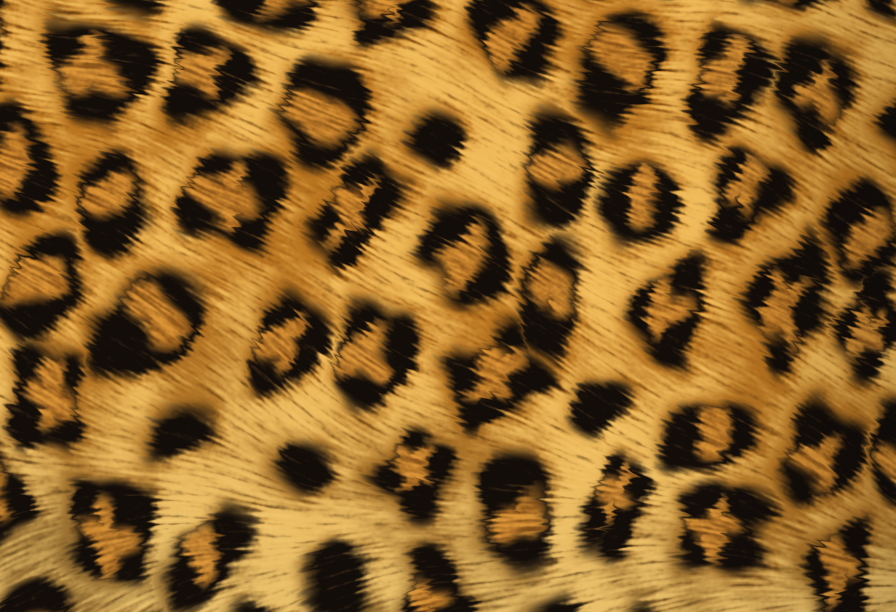
Reproduce this texture procedurally as a WebGL 2 fragment shader.

```glsl
#version 300 es
precision highp float;

uniform vec2 u_resolution;
out vec4 fragColor;

vec2 hash2(vec2 p) {
  vec3 h = fract(p.xyx * vec3(0.1031, 0.1030, 0.0973));
  h += dot(h, h.yzx + 33.33);
  return fract((h.xx + h.yz) * h.zy);
}

float corner(vec2 cell, vec2 offset) {
  float a = 6.2832 * hash2(cell + 91.0).x;
  return dot(vec2(cos(a), sin(a)), offset);
}

float gradientNoise(vec2 p) {
  vec2 i = floor(p), f = fract(p);
  vec2 u = f * f * f * (f * (f * 6.0 - 15.0) + 10.0);
  vec2 e = vec2(1.0, 0.0);
  return mix(mix(corner(i, f), corner(i + e, f - e), u.x),
             mix(corner(i + e.yx, f - e.yx), corner(i + 1.0, f - 1.0), u.x), u.y);
}

mat2 rotation(float a) {
  return mat2(cos(a), sin(a), -sin(a), cos(a));
}

// Direction in which the fur lies
vec2 furFlow(vec2 p) {
  float a = mix(0.5, -0.5, smoothstep(-0.05, 0.4, p.y + 0.1 * p.x));
  a += 0.25 * smoothstep(0.6, 1.0, p.y) + 0.5 * gradientNoise(p * 3.2 + 5.0);
  return vec2(cos(a), sin(a));
}

// Fine hairs (x) and thicker tufts (y), smeared along the flow
vec2 furStrands(vec2 p) {
  vec2 sum = vec2(0.0);
  for (int i = 0; i < 16; i++) {
    sum += vec2(gradientNoise(p * 150.0), gradientNoise(p * 68.0 + 17.0));
    p += furFlow(p) * 0.0033;
  }
  return sum / 16.0 * vec2(5.0, 3.2);
}

// Distance to the dark patches (x) and to the tinted rosette centres (y)
vec2 rosettes(vec2 p) {
  vec2 q = rotation(0.22) * p * vec2(5.0 + 0.35 * p.x, 5.3) + vec2(7.3, 4.6);
  q += 0.32 * vec2(gradientNoise(p * 3.5), gradientNoise(p * 3.5 + 40.0));
  q += 0.13 * vec2(gradientNoise(p * 15.0 + 8.0), gradientNoise(p * 15.0 + 60.0));
  vec2 nearest = vec2(1.0);
  for (int j = -1; j <= 1; j++) {
    float row = floor(q.y) + float(j);
    float x = q.x + 0.5 * mod(row, 2.0);
    for (int i = -1; i <= 1; i++) {
      vec2 cell = vec2(floor(x) + float(i), row);
      vec2 h = hash2(cell + 23.0), k = hash2(cell + 57.0);
      vec2 d = vec2(x, q.y) - cell - 0.5 - 0.26 * (h - 0.5);
      d = rotation(0.1 + 0.8 * (k.x - 0.5)) * d * vec2(1.14, 0.9);
      float r = length(d), a = atan(d.y, d.x + 1e-5);

      // Ring of lobes with gaps, or a small solid spot
      float solid = step(k.y, 0.17);
      float ringRadius = mix(0.275 + 0.05 * h.x, 0.1, solid);
      float lobes = floor(2.0 + 3.0 * h.y);
      float halfWidth = 0.108 + 0.065 * sin(lobes * a + 40.0 * k.x)
                      + 0.04 * sin(a + 30.0 * h.x);
      halfWidth = mix(halfWidth, 0.17, solid);
      nearest = min(nearest, vec2(abs(r - ringRadius) - halfWidth, r - ringRadius));
    }
  }
  return nearest;
}

void main() {
  vec2 p = gl_FragCoord.xy / u_resolution.y;
  vec2 fur = furStrands(p);
  float hair = 0.6 * fur.x + 0.45 * fur.y;

  // Hairs carry the markings along, leaving ragged edges
  vec2 marks = rosettes(p + furFlow(p) * 0.019 * hair);
  float dark = 1.0 - smoothstep(-0.085, 0.065, marks.x);
  float centre = 1.0 - smoothstep(-0.1, 0.1, marks.y);
  float halo = 1.0 - smoothstep(0.0, 0.18, marks.x);

  // Golden coat, paler towards the belly
  float belly = 1.0 - smoothstep(0.0, 0.6, p.y + 0.12 * p.x + 0.15 * gradientNoise(p * 3.0));
  float broad = gradientNoise(p * 3.5 + 30.0) + 0.7 * gradientNoise(p * 11.0 + 70.0);
  float light = 0.6 + 0.38 * hair + 0.5 * broad - 0.28 * halo;
  vec3 shade = mix(vec3(0.72, 0.45, 0.12), vec3(0.59, 0.44, 0.20), belly);
  vec3 gold = mix(vec3(0.94, 0.73, 0.35), vec3(0.91, 0.75, 0.42), belly);
  vec3 coat = mix(shade, gold, smoothstep(0.1, 0.85, light));
  coat = mix(coat, vec3(0.98, 0.85, 0.54), 0.6 * smoothstep(0.8, 1.4, light));
  coat *= 1.0 - 0.3 * smoothstep(0.1, 0.9, -hair);

  // Tawny centres
  vec3 tawny = mix(vec3(0.54, 0.32, 0.09), vec3(0.85, 0.56, 0.19), smoothstep(-0.6, 0.5, hair));
  coat = mix(coat, tawny, 0.85 * centre);

  // Near-black patches with a faint brown sheen
  vec3 black = mix(vec3(0.07, 0.05, 0.035), vec3(0.24, 0.16, 0.08), smoothstep(0.1, 0.9, hair));
  vec3 color = mix(coat, black, dark);
  color *= 1.0 - 0.15 * smoothstep(1.1, 1.5, p.x);
  fragColor = vec4(color, 1.0);
}
```
